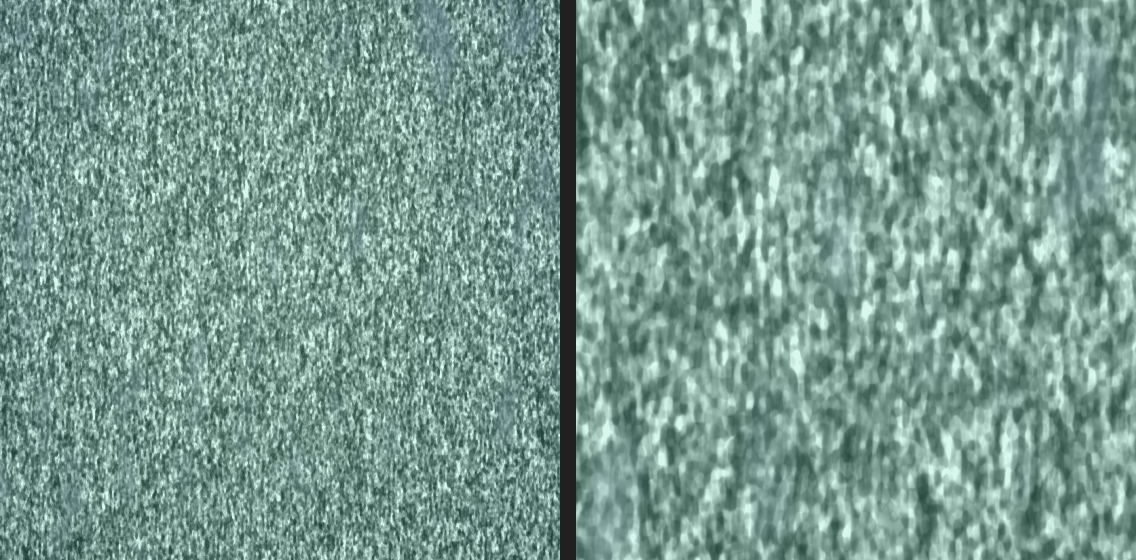
Left: the whole. Right: its middle third, enlarged.
Give the GLSL for this texture, as a Shadertoy shader.

```glsl
// Grey-green woven cloth: short upright flecks in fine columns, with faint calm patches.

const vec3  MEAN_COLOR   = vec3(0.473, 0.604, 0.561);
const vec3  DARKEST      = vec3(0.14, 0.25, 0.21);
const vec3  LIGHTEST     = vec3(0.85, 0.97, 0.93);
const vec3  BLUE_TINT    = vec3(-0.025, -0.035, 0.02);
const vec2  FLECK_CELLS  = vec2(265.0, 116.0);  // cells across the canvas
const vec2  SPECK_CELLS  = vec2(290.0, 210.0);
const vec2  STRAND_CELLS = vec2(235.0, 30.0);
const vec2  PATCH_CELLS  = vec2(34.0, 11.0);
const float FLECK_WEIGHT  = 0.80;
const float SPECK_WEIGHT  = 0.48;
const float STRAND_WEIGHT = 0.36;
const float CONTRAST      = 0.140;
const float SKEW          = 0.09;   // lengthens the bright tail
const float CALM          = 0.50;   // contrast lost inside patches
const float VIGNETTE      = 0.14;
const float FALLOFF       = 3.8;    // crispness of cell borders

// Three random values in 0..1 for one cell.
vec3 hash3(vec2 cell, float seed) {
    vec3 p = fract(vec3(cell.xyx + seed) * vec3(0.1031, 0.1030, 0.0973));
    p += dot(p, p.yxz + 33.33);
    return fract((p.xxy + p.yzz) * p.zyx);
}

// Soft cellular noise: random tones blended by distance, mean 0, deviation 1.
float cellTone(vec2 p, float seed) {
    vec2 home = floor(p);
    float sum = 0.0;
    float power = 0.0;
    for (int y = -1; y <= 1; y++) {
        for (int x = -1; x <= 1; x++) {
            vec2 cell = home + vec2(x, y);
            vec3 r = hash3(cell, seed);
            vec2 d = p - cell - mix(vec2(0.2, 0.0), vec2(0.8, 1.0), r.xy);
            float w = exp(-FALLOFF * dot(d, d));
            sum += w * (2.0 * r.z - 1.0);
            power += w * w;
        }
    }
    return 1.732 * sum * inversesqrt(power + 1e-6);
}

void mainImage(out vec4 fragColor, in vec2 fragCoord) {
    vec2 uv = fragCoord / iResolution.xy;
    vec2 centered = uv - vec2(0.5, 0.56);

    // Threads wander a little from the vertical.
    vec2 thread = uv;
    thread.x += 0.001 * sin(uv.y * 31.0 + 4.0 * sin(uv.x * 17.0));

    // Flecks, specks and long strands.
    float tone = FLECK_WEIGHT * cellTone(thread * FLECK_CELLS, 11.0)
               + SPECK_WEIGHT * cellTone(thread * SPECK_CELLS, 47.0)
               + STRAND_WEIGHT * cellTone(thread * STRAND_CELLS, 83.0);
    tone += SKEW * (tone * tone - 1.0);

    // Worn patches, rare in the middle and more frequent toward the sides.
    float edge = smoothstep(0.2, 0.6, length(centered * vec2(1.0, 0.7)));
    float patchTone = cellTone(thread * PATCH_CELLS, 131.0);
    float worn = smoothstep(1.1, 2.3, patchTone + 0.3 * edge);
    tone *= 1.0 - CALM * worn;

    // Light falls off toward the corners.
    float light = VIGNETTE * (0.15 - dot(centered, centered));

    vec3 color = MEAN_COLOR + CONTRAST * tone + light;
    float blueness = (worn + 0.6 * edge) * mix(0.3, 0.8, uv.y);
    color += BLUE_TINT * blueness;
    fragColor = vec4(clamp(color, DARKEST, LIGHTEST), 1.0);
}
```
